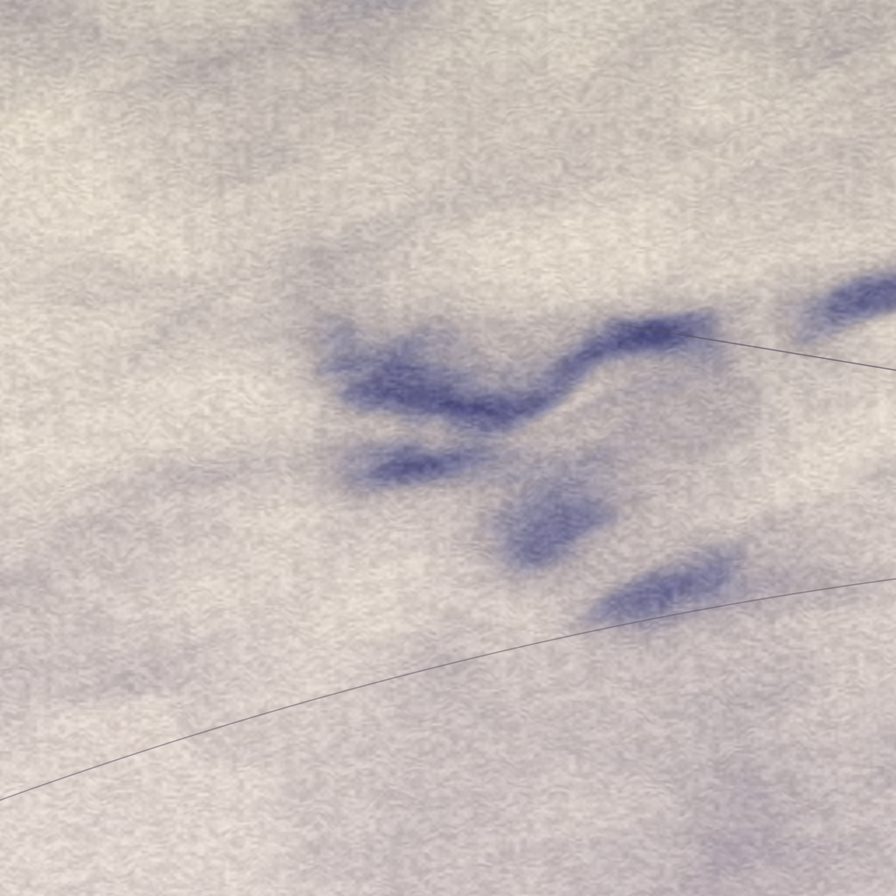
This texture is drawn by a WebGL 1 fragment shader. Its source:

```glsl
precision highp float;
// Pale, hazy clouds with a ragged blue gap and two thin wires crossing it.
// Tilted fractal noise shapes the clouds, soft ellipses place the blue gap,
// and fine, sideways-stretched noise gives a woven, grainy surface.

#define CLOUD_TILT 0.27
#define CLOUD_SCALE vec2(3.2, 7.5)
#define CLOUD_CONTRAST 0.66
#define HAZE_LEVEL 0.10
#define STREAK_AMOUNT 0.24
#define EDGE_WARP 0.060
#define GRAIN_SCALE vec2(130.0, 256.0)
#define GRAIN_AMOUNT 0.15
#define WIRE_WIDTH 0.0006

uniform vec2 u_resolution;

float hash(vec2 p) {
  return fract(sin(dot(p, vec2(127.1, 311.7))) * 43758.545);
}

float noise(vec2 p) {
  vec2 i = floor(p), f = fract(p);
  f = f * f * (3.0 - 2.0 * f);
  return mix(mix(hash(i), hash(i + vec2(1.0, 0.0)), f.x),
             mix(hash(i + vec2(0.0, 1.0)), hash(i + 1.0), f.x), f.y);
}

float fbm(vec2 p) {
  float sum = 0.0, amp = 0.5;
  for (int i = 0; i < 5; i++) {
    sum += amp * noise(p);
    p = mat2(1.6, 0.9, -0.9, 1.6) * p + 17.3;
    amp *= 0.5;
  }
  return sum / 0.97;
}

vec2 rotate(vec2 p, float a) {
  float c = cos(a), s = sin(a);
  return vec2(c * p.x + s * p.y, c * p.y - s * p.x);
}

// Soft ellipse, tilted like the clouds.
float patchAt(vec2 p, vec2 center, vec2 radius, float tilt) {
  vec2 q = rotate(p - center, tilt) / radius;
  return exp(-dot(q, q));
}

// Ragged blue opening: broad masses, a dark crease and a pale rim under it.
float blueGap(vec2 p) {
  float d = 0.62 * patchAt(p, vec2(0.44, 0.59), vec2(0.125, 0.072), -0.15);
  d += 0.55 * patchAt(p, vec2(0.46, 0.485), vec2(0.14, 0.048), 0.12);
  d += 0.48 * patchAt(p, vec2(0.71, 0.625), vec2(0.13, 0.042), 0.1);
  d += 0.52 * patchAt(p, vec2(0.62, 0.41), vec2(0.09, 0.040), 0.5);
  d += 0.58 * patchAt(p, vec2(0.77, 0.345), vec2(0.12, 0.040), 0.2);
  d += 0.60 * patchAt(p, vec2(1.00, 0.675), vec2(0.11, 0.035), 0.4);
  d *= 1.0 - 0.8 * smoothstep(0.39, 0.32, p.x);
  float crease = p.y - 0.55 - 0.082 * smoothstep(0.55, 0.70, p.x);
  float span = smoothstep(0.35, 0.40, p.x) * smoothstep(0.80, 0.68, p.x);
  d += 0.26 * span * exp(-pow(crease / 0.019, 2.0));
  d -= 0.20 * span * exp(-pow((crease + 0.035) / 0.013, 2.0));
  return d;
}

// Thin haze around the gap and at the upper and lower right edges.
float greyHaze(vec2 p) {
  float d = 0.22 * smoothstep(0.80, 1.0, p.y);
  d += 0.20 * patchAt(p, vec2(0.25, 0.94), vec2(0.12, 0.035), 0.2);
  d += 0.16 * patchAt(p, vec2(0.94, 0.94), vec2(0.10, 0.060), 0.2);
  d += 0.18 * patchAt(p, vec2(0.35, 0.70), vec2(0.07, 0.060), 0.0);
  d += 0.20 * patchAt(p, vec2(0.24, 0.475), vec2(0.12, 0.025), 0.1);
  d += 0.20 * patchAt(p, vec2(0.82, 0.14), vec2(0.10, 0.150), 0.0);
  d += 0.15 * patchAt(p, vec2(0.65, 0.51), vec2(0.32, 0.170), -0.2);
  d -= 0.12 * patchAt(p, vec2(0.12, 0.77), vec2(0.25, 0.060), -0.1);
  d -= 0.22 * patchAt(p, vec2(0.64, 0.73), vec2(0.14, 0.045), 0.1);
  return d;
}

vec3 skyColor(float d) {
  vec3 cream = vec3(0.880, 0.840, 0.795);
  vec3 mauve = vec3(0.730, 0.690, 0.690);
  vec3 slate = vec3(0.550, 0.540, 0.630);
  vec3 indigo = vec3(0.330, 0.330, 0.520);
  vec3 c = mix(cream, mauve, clamp(d / 0.4, 0.0, 1.0));
  c = mix(c, slate, clamp((d - 0.4) / 0.3, 0.0, 1.0));
  return mix(c, indigo, clamp((d - 0.7) / 0.35, 0.0, 1.0));
}

float wire(float dist, float pixel) {
  return 1.0 - smoothstep(WIRE_WIDTH - 0.5 * pixel, WIRE_WIDTH + pixel, abs(dist));
}

void main() {
  vec2 uv = gl_FragCoord.xy / u_resolution;
  float pixel = 1.0 / u_resolution.y;

  // Clouds
  vec2 q = rotate(uv, CLOUD_TILT) * CLOUD_SCALE;
  vec2 warp = vec2(fbm(q * 2.0 + 3.1), fbm(q * 2.0 + 41.7)) - 0.5;
  float cloud = fbm(q + warp + 8.4) - 0.5;
  float wisps = fbm(q * vec2(3.2, 2.8) + 2.0 * warp + 25.0);
  vec2 p = uv + EDGE_WARP * warp * vec2(1.4, 0.6);
  float density = HAZE_LEVEL + CLOUD_CONTRAST * cloud + greyHaze(p);
  density = max(density, 0.0) + blueGap(p) * (0.60 + 0.95 * wisps);
  density += STREAK_AMOUNT * (wisps - 0.5);
  vec3 color = skyColor(density);
  color += mix(vec3(-0.008, -0.014, 0.010), vec3(0.0, 0.003, -0.014), uv.y);

  // Woven grain
  vec2 g = uv * GRAIN_SCALE + vec2(0.0, 3.0 * noise(uv * 45.0));
  float grain = 0.65 * noise(g) + 0.35 * noise(uv * 256.0 + 60.0) - 0.5;
  color += GRAIN_AMOUNT * grain;

  // Wires
  float lower = uv.y - (0.107 + 0.36 * uv.x - 0.113 * uv.x * uv.x);
  float upper = uv.y - (0.638 - 0.165 * (uv.x - 0.69));
  float lines = 0.50 * wire(lower, pixel);
  lines = max(lines, 0.65 * wire(upper, pixel) * smoothstep(0.67, 0.72, uv.x));
  color = mix(color, vec3(0.36, 0.33, 0.38), lines);

  gl_FragColor = vec4(clamp(color, 0.0, 1.0), 1.0);
}
```
